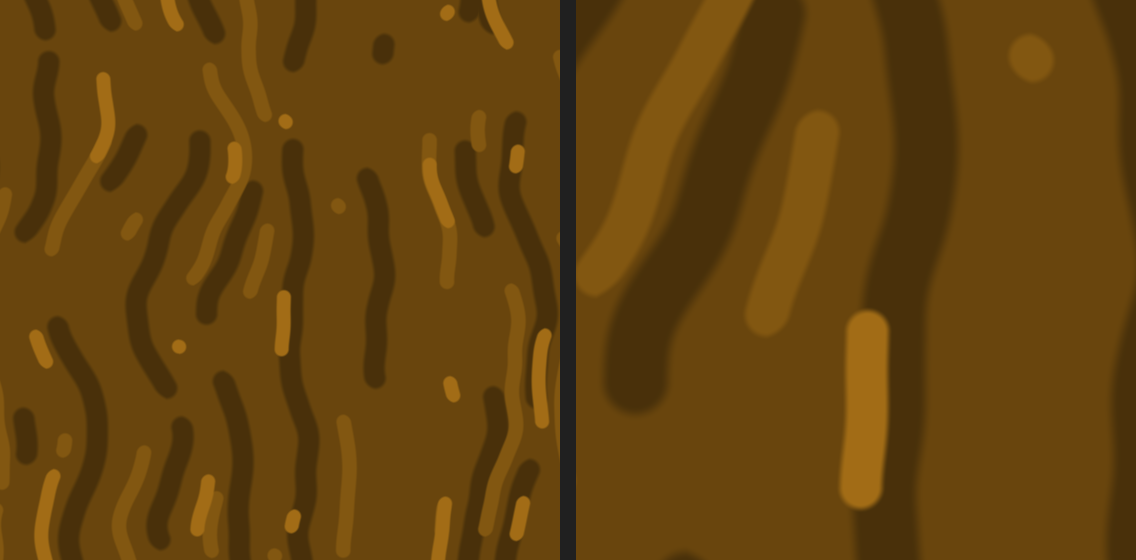
Left: the whole. Right: its middle third, enlarged.
Write a Shadertoy shader that draws this texture.

```glsl
// Tree bark: wavy upright grooves and lighter ridges with round ends on flat brown.

const vec3 BARK   = vec3(0.41, 0.27, 0.05);
const vec3 GROOVE = vec3(0.285, 0.19, 0.04);
const vec3 RIDGE  = vec3(0.51, 0.34, 0.065);
const vec3 GLINT  = vec3(0.635, 0.425, 0.085);

vec2 hash2(vec2 p) {
    vec3 q = fract(p.xyx * vec3(0.1031, 0.1030, 0.0973));
    q += dot(q, q.yzx + 33.33);
    return fract((q.xx + q.yz) * q.zy);
}

float cornerSlope(vec2 corner, vec2 offset) {
    float angle = 6.2832 * hash2(corner + 71.0).x;
    return dot(vec2(cos(angle), sin(angle)), offset);
}

float gradientNoise(vec2 p) {
    vec2 i = floor(p), f = fract(p);
    vec2 u = f * f * f * (f * (f * 6.0 - 15.0) + 10.0);
    vec2 e = vec2(1.0, 0.0);
    float low  = mix(cornerSlope(i, f), cornerSlope(i + e, f - e), u.x);
    float high = mix(cornerSlope(i + e.yx, f - e.yx), cornerSlope(i + e.xx, f - e.xx), u.x);
    return mix(low, high, u.y);
}

// Sideways position of the grain line that starts at baseX, at height y.
float grainX(float baseX, float y) {
    float sway = 0.13 * gradientNoise(vec2(baseX * 3.0, y * 3.4 + 5.0));
    float kink = 0.016 * gradientNoise(vec2(baseX * 9.0, y * 11.0 + 40.0));
    return baseX + sway + kink;
}

// Distance to the part of a grain line between two heights, refined by one slope step.
float strokeDistance(vec2 p, float baseX, float bottom, float top) {
    const float STEP = 0.004;
    float y = clamp(p.y, bottom, top);
    float x = grainX(baseX, y);
    float slope = (grainX(baseX, y + STEP) - x) / STEP;
    y = clamp(y + (p.x - x) * slope / (1.0 + slope * slope), bottom, top);
    return length(p - vec2(grainX(baseX, y), y));
}

// Nearest stroke in a jittered grid; skew above 1 favours short strokes.
float strokeField(vec2 p, vec2 grid, float shift, float maxLength, float skew, float seed) {
    float nearest = 1.0;
    for (int i = -1; i <= 1; i++) {
        float column = floor(p.x * grid.x - shift) + float(i);
        vec2 columnRandom = hash2(vec2(column + 20.0, seed));
        float baseX = (column + 0.5 + shift + 0.3 * (columnRandom.x - 0.5)) / grid.x;
        float row0 = floor(p.y * grid.y + columnRandom.y);
        for (int j = -1; j <= 1; j++) {
            float row = row0 + float(j);
            float jitter = hash2(vec2(column + 50.0, row + seed + 9.0)).x - 0.5;
            float centre = (row + 0.5 - columnRandom.y + 0.35 * jitter) / grid.y;
            // Evenly spread lengths keep the cover steady.
            float share = fract(column * 0.618 + row * 0.414 + seed * 0.37);
            float halfLength = 0.5 * maxLength * pow(share, skew);
            float d = strokeDistance(p, baseX, centre - halfLength, centre + halfLength);
            nearest = min(nearest, d);
        }
    }
    return nearest;
}

vec3 paint(vec3 under, vec3 colour, float dist, float radius, float softness) {
    float edge = max(softness, 0.75 / iResolution.y);
    return mix(colour, under, smoothstep(-edge, edge, dist - radius));
}

void mainImage(out vec4 fragColor, in vec2 fragCoord) {
    vec2 p = fragCoord / iResolution.y;

    float groove = strokeField(p, vec2(8.0, 2.0), 0.0, 0.58, 1.0, 3.0);
    float ridge  = strokeField(p, vec2(8.0, 2.0), 0.5, 0.54, 2.0, 14.0);
    float glint  = strokeField(p, vec2(5.0, 3.0), 0.25, 0.19, 1.6, 27.0);

    vec3 colour = BARK;
    colour = paint(colour, GROOVE, groove, 0.0190, 0.0045);
    colour = paint(colour, RIDGE, ridge, 0.0130, 0.0025);
    colour = paint(colour, GLINT, glint, 0.0125, 0.0025);
    fragColor = vec4(colour, 1.0);
}
```
